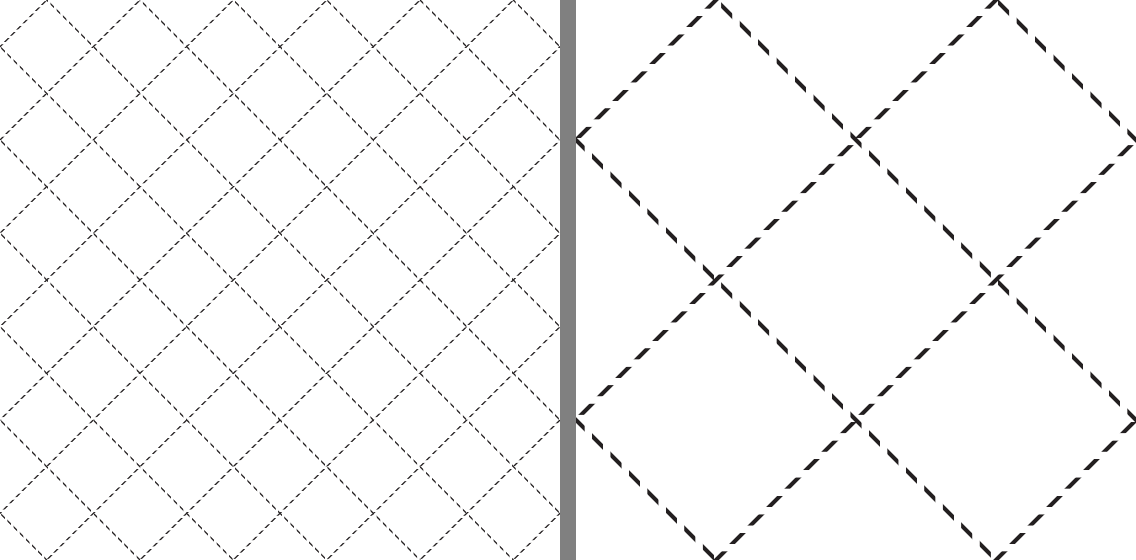
Left: the whole. Right: its middle third, enlarged.
This pattern is drawn by a WebGL 1 fragment shader. Its source:

```glsl
precision highp float;
// Diagonal lattice of thin dashed charcoal lines on white, seamless on all sides.

uniform vec2 u_resolution;

const float CELLS = 6.0;          // diamonds across and down
const float DASHES = 91.0;        // dashes per line over the whole tile
const float DASH_SHARE = 0.6;     // inked part of each dash period
const float LINE_WIDTH = 0.0024;  // in canvas units
const float SQRT2 = 1.41421356;
const vec3 PAPER = vec3(1.0);
const vec3 INK = vec3(0.137, 0.122, 0.125);

// Distance to the centre of the nearest unit interval.
float centreDistance(float t) {
  return abs(fract(t) - 0.5);
}

// Antialiased coverage of a band with the given half width.
float band(float dist, float halfWidth, float pixel) {
  return clamp(0.5 + (halfWidth - dist) / pixel, 0.0, 1.0);
}

// Parallel 45 degree lines: "across" selects the line, "along" runs down it.
float dashedLines(float across, float along, float pixel) {
  float lineDist = centreDistance(across * CELLS) / (CELLS * SQRT2);
  float dashPeriod = SQRT2 / DASHES;
  float dashDist = centreDistance(along * DASHES) * dashPeriod;
  return band(lineDist, 0.5 * LINE_WIDTH, pixel)
       * band(dashDist, 0.5 * DASH_SHARE * dashPeriod, pixel);
}

void main() {
  vec2 uv = gl_FragCoord.xy / u_resolution;
  float pixel = 1.0 / min(u_resolution.x, u_resolution.y);

  // The dash count is not a multiple of the cells, so crossings vary.
  float rising = dashedLines(uv.x - uv.y, uv.y, pixel);
  float falling = dashedLines(uv.x + uv.y, uv.x, pixel);

  gl_FragColor = vec4(mix(PAPER, INK, max(rising, falling)), 1.0);
}
```
